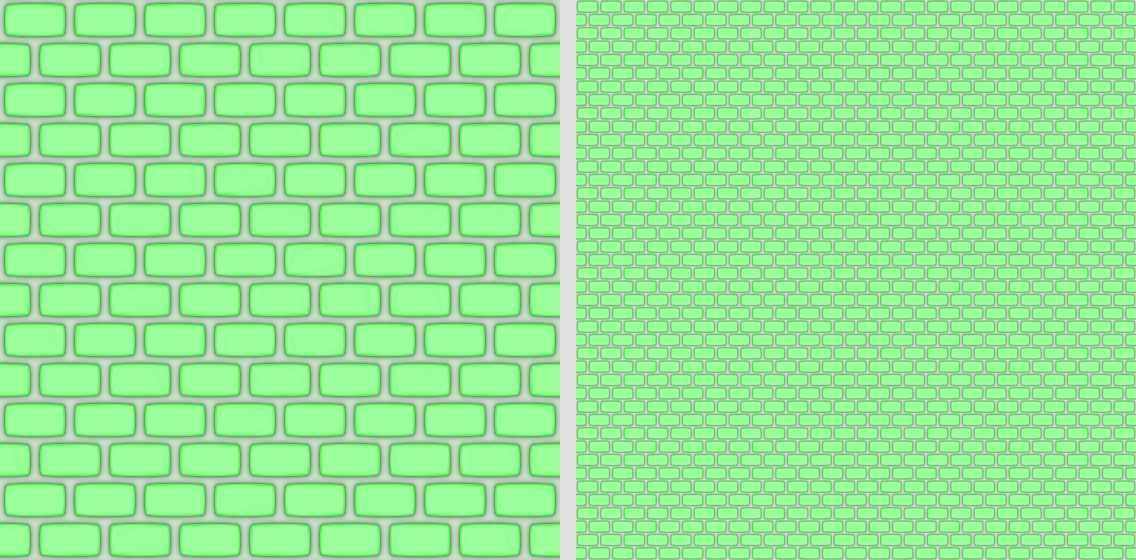
Left, the tile; right, the same tile 3 across and 3 down.
Write a Shadertoy shader that draws this pattern.

```glsl
// Running-bond wall of glossy green bricks with bowed sides in soft pale mortar.

// Lengths are in brick pitches: one brick plus one joint is 1 wide.
const vec2 REPEATS = vec2(8.0, 14.0);        // bricks across, courses down
const vec2 PITCH = vec2(1.0, 8.0 / 14.0);
const vec2 HALF_BRICK = vec2(0.438, 0.240);
const float CORNER_RADIUS = 0.045;
const float BOW = 0.022;                     // how far the sides bulge
const float SHADOW_REACH = 0.030;
const float LINE_DEPTH = 0.014;              // dark green outline
const float RIM_DEPTH = 0.052;               // saturated green rim

const vec3 MORTAR_LIGHT = vec3(0.83, 0.915, 0.83);
const vec3 MORTAR_SHADOW = vec3(0.44, 0.61, 0.44);
const vec3 BRICK_LINE = vec3(0.34, 0.66, 0.34);
const vec3 BRICK_RIM = vec3(0.36, 0.94, 0.36);
const vec3 BRICK_FACE = vec3(0.61, 1.0, 0.61);

float hash(vec2 p) {
    vec3 q = fract(p.xyx * vec3(0.1031, 0.1030, 0.0973));
    q += dot(q, q.yzx + 33.33);
    return fract((q.x + q.y) * q.z);
}

// Signed distance to a rounded box whose sides bow outwards.
float brickDistance(vec2 p) {
    vec2 n = min(abs(p) / HALF_BRICK, 1.0);
    vec2 halfSize = HALF_BRICK - BOW * n.yx * n.yx;
    vec2 q = abs(p) - halfSize + CORNER_RADIUS;
    return length(max(q, 0.0)) + min(max(q.x, q.y), 0.0) - CORNER_RADIUS;
}

// Layered sines, with phases that differ from brick to brick.
float wave(vec2 p, float seed) {
    float phase = 6.2832 * seed;
    return 0.6 * sin(7.0 * p.x + 5.0 * p.y + phase)
         + 0.4 * sin(13.0 * p.y - 9.0 * p.x + 2.7 * phase);
}

vec3 brickColor(vec2 p, float depth, float seed) {
    float ripple = wave(p, seed);
    vec2 n = p / HALF_BRICK;
    float bulge = dot(n * n, n * n);

    // Rim with greener corners and a slightly uneven width
    float rim = 1.0 - smoothstep(0.006, RIM_DEPTH, depth + 0.007 * ripple);
    rim += 0.45 * smoothstep(0.55, 1.6, bulge + 0.12 * ripple);

    // Faint curved streak around the face
    float streak = exp(-14.0 * abs(bulge + 0.25 * ripple - 0.35));
    rim += 0.16 * fract(seed * 7.31) * streak;

    vec3 color = mix(BRICK_FACE, BRICK_RIM, clamp(rim, 0.0, 1.0));
    return mix(BRICK_LINE, color, smoothstep(0.0, LINE_DEPTH, depth));
}

void mainImage(out vec4 fragColor, in vec2 fragCoord) {
    vec2 p = fragCoord / iResolution.xy * REPEATS * PITCH;
    float pixel = REPEATS.x / min(iResolution.x, iResolution.y);
    float course = floor(p.y / PITCH.y);

    // Find the nearest brick and gather soft shadow from all neighbours
    float nearest = 10.0;
    float shadow = 0.0;
    vec2 local = vec2(0.0);
    vec2 brickId = vec2(0.0);
    for (int j = -1; j <= 1; j++) {
        float row = course + float(j);
        float shift = 0.5 * mod(row + 1.0, 2.0);
        float column = floor(p.x - shift);
        for (int i = -1; i <= 1; i++) {
            vec2 id = vec2(column + float(i), row);
            vec2 q = p - (id + 0.5) * PITCH - vec2(shift, 0.0);
            float d = brickDistance(q);
            shadow += exp(-max(d, 0.0) / SHADOW_REACH);
            if (d < nearest) {
                nearest = d;
                local = q;
                brickId = mod(id, REPEATS);
            }
        }
    }

    vec3 mortar = mix(MORTAR_LIGHT, MORTAR_SHADOW, min(shadow, 1.0));
    vec3 brick = brickColor(local, max(-nearest, 0.0), hash(brickId + 1.0));
    float cover = 1.0 - smoothstep(-0.7 * pixel, 0.7 * pixel, nearest);
    fragColor = vec4(mix(mortar, brick, cover), 1.0);
}
```
